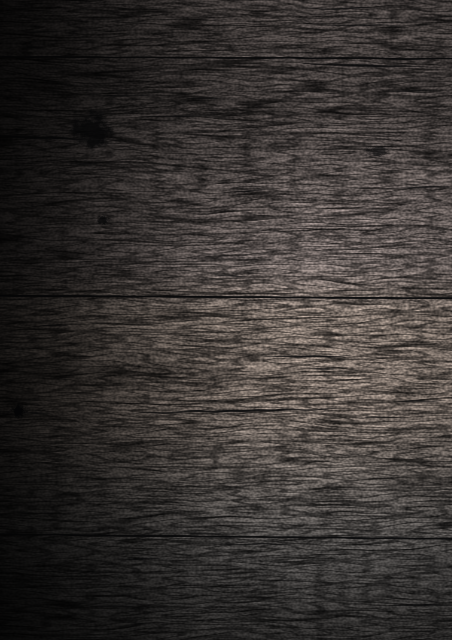
Give the GLSL for this texture, as a WebGL 2 fragment shader.

```glsl
#version 300 es
precision highp float;
// Dark weathered planks with fine horizontal grain, lit from the right.
// Stretched gradient noise makes fibres and thin dark furrows; distance
// functions cut seams, knots and cracks; a light field fades left and ends.
uniform vec2 u_resolution;
out vec4 fragColor;

float hash(vec2 p) {
  vec3 q = fract(vec3(p.xyx) * vec3(0.1031, 0.103, 0.0973));
  q += dot(q, q.yzx + 33.33);
  return fract((q.x + q.y) * q.z);
}

vec2 gradientAt(vec2 cell) {
  float angle = 6.2832 * hash(cell);
  return vec2(cos(angle), sin(angle));
}

// Gradient noise, roughly -0.7 to 0.7
float noise(vec2 p) {
  vec2 i = floor(p), f = fract(p), e = vec2(0.0, 1.0);
  vec2 u = f * f * f * (f * (f * 6.0 - 15.0) + 10.0);
  float low = mix(dot(gradientAt(i), f), dot(gradientAt(i + e.yx), f - e.yx), u.x);
  float high = mix(dot(gradientAt(i + e), f - e), dot(gradientAt(i + 1.0), f - 1.0), u.x);
  return mix(low, high, u.y);
}

float fbm(vec2 p) {
  float sum = 0.0, amp = 1.0;
  for (int i = 0; i < 4; i++) {
    sum += amp * noise(p);
    p = p * 2.03 + 17.3;
    amp *= 0.55;
  }
  return sum;
}

// Thin dark lines along the zero level of stretched noise
float furrow(vec2 p, float width) {
  return 1.0 - smoothstep(0.2 * width, width, abs(noise(p)));
}

float stain(vec2 p, vec2 center, vec2 radius) {
  vec2 d = (p - center) / radius;
  return exp(-dot(d, d));
}

// Dark ellipse with a wobbling rim
float knot(vec2 p, vec2 center, vec2 radius) {
  vec2 d = (p - center) / radius;
  return 1.0 - smoothstep(0.5, 1.15, length(d) + 0.5 * fbm(d * 1.7 + center * 90.0));
}

// Thin split along the grain, tapered at both ends
float crack(vec2 p, vec2 center, float halfLength, float width, float slope) {
  vec2 d = p - center;
  float taper = max(1.0 - pow(d.x / halfLength, 2.0), 0.0);
  float y = d.y - slope * d.x - 0.003 * noise(vec2(d.x * 22.0, center.y * 70.0));
  return sqrt(taper) * (1.0 - smoothstep(0.2, 1.0, abs(y) / (width * (0.4 + taper))));
}

float seam(vec2 p, float left, float slope, float width) {
  float y = p.y - left - slope * p.x - 0.0012 * noise(vec2(p.x * 18.0, left * 50.0));
  return 1.0 - smoothstep(width * 0.3, width, abs(y));
}

void main() {
  vec2 p = gl_FragCoord.xy / u_resolution.y;
  float x = gl_FragCoord.x / u_resolution.x;

  // Each plank gets its own gently waving grain
  float plank = step(0.165 - 0.010 * p.x, p.y) + step(0.538 - 0.006 * p.x, p.y)
              + step(0.911 - 0.004 * p.x, p.y);
  vec2 g = p + vec2(plank * 3.7, 0.0);
  g.y += 0.008 * noise(g * vec2(4.0, 9.0)) + 0.0015 * noise(g * vec2(16.0, 30.0));
  vec2 bend = p - vec2(0.143, 0.798);
  g.y += 0.12 * bend.y * exp(-dot(bend, bend) * 160.0);

  // Grain: bands, fibres, crisp specks, then dark furrows
  float wood = 1.06 + 0.16 * fbm(g * vec2(3.0, 26.0)) + 0.20 * noise(g * vec2(8.0, 95.0) + 5.0)
             + 0.42 * noise(g * vec2(16.0, 190.0) + 31.0) + 0.48 * noise(g * vec2(55.0, 290.0) + 73.0)
             + 0.50 * noise(g * vec2(210.0, 330.0) + 11.0);
  float broken = smoothstep(-0.25, 0.3, noise(g * vec2(11.0, 60.0) + 91.0));
  wood *= 1.0 - 0.50 * broken * furrow(g * vec2(5.0, 85.0) + 47.0, 0.15);
  wood *= 1.0 - 0.38 * furrow(g * vec2(14.0, 120.0) + 63.0, 0.15);

  // Light: bright at the right of the middle, dark at the left and both ends
  float light = 0.045 + 0.36 * smoothstep(-0.10, 0.72, x);
  light *= 1.0 - 0.10 * smoothstep(0.82, 1.0, x);
  light *= mix(0.40, 1.0, smoothstep(-0.05, 0.36, p.y)) * mix(1.0, 0.62, smoothstep(0.55, 0.94, p.y));
  light *= 1.0 + 0.15 * stain(p, vec2(0.4, 0.46), vec2(0.6, 0.11));

  // Ragged stains along the boards
  float stains = 0.60 * stain(p, vec2(0.40, 0.832), vec2(0.19, 0.016))
               + 0.40 * stain(p, vec2(0.17, 0.418), vec2(0.25, 0.018))
               + 0.35 * stain(p, vec2(0.14, 0.880), vec2(0.12, 0.020))
               + 0.35 * stain(p, vec2(0.70, 0.245), vec2(0.12, 0.022));
  wood *= 1.0 - clamp(stains * (0.6 + 1.1 * fbm(p * vec2(16.0, 75.0) + 8.0)), 0.0, 0.8);

  // Knots and the larger splits
  float dark = max(knot(p, bend * 0.0 + vec2(0.143, 0.798), vec2(0.033, 0.030)) * 0.85,
                   knot(p, vec2(0.029, 0.357), vec2(0.013, 0.010)));
  dark = max(dark, 0.8 * knot(p, vec2(0.161, 0.656), vec2(0.010, 0.007)));
  dark = max(dark, 0.6 * knot(p, vec2(0.590, 0.764), vec2(0.018, 0.009)));
  dark = max(dark, 0.9 * crack(p, vec2(0.37, 0.358), 0.17, 0.0020, 0.022));
  dark = max(dark, 0.9 * crack(p, vec2(0.48, 0.443), 0.07, 0.0018, 0.0));
  dark = max(dark, 0.9 * crack(p, vec2(0.06, 0.785), 0.13, 0.0022, -0.03));
  dark = max(dark, 0.9 * crack(p, vec2(0.57, 0.898), 0.10, 0.0022, -0.03));
  for (int i = 0; i < 24; i++) {
    vec2 id = vec2(float(i), 4.0), at = vec2(0.75 * hash(id), hash(id + 40.0));
    dark = max(dark, 0.65 * crack(p, at, 0.02 + 0.05 * hash(id + 80.0), 0.0015, 0.01));
  }

  // Seams, with a worn lip below the middle one
  dark = max(dark, 0.9 * max(seam(p, 0.911, -0.004, 0.0019), seam(p, 0.165, -0.010, 0.0021)));
  dark = max(dark, 0.95 * seam(p, 0.538, -0.006, 0.0022));
  wood *= 1.0 + 0.2 * seam(p, 0.522, -0.006, 0.014) * (0.5 + noise(p * vec2(70.0, 30.0)));

  // Warm middle, cooler ends
  vec3 tint = mix(vec3(1.0, 0.97, 0.95), vec3(1.07, 0.97, 0.90), smoothstep(0.1, 0.4, p.y));
  tint = mix(tint, vec3(1.05, 0.96, 0.93), smoothstep(0.5, 0.6, p.y));
  vec3 color = tint * light * max(wood, 0.12);
  fragColor = vec4(mix(color, vec3(0.035, 0.037, 0.042) * (0.3 + 2.0 * light), dark), 1.0);
}
```
